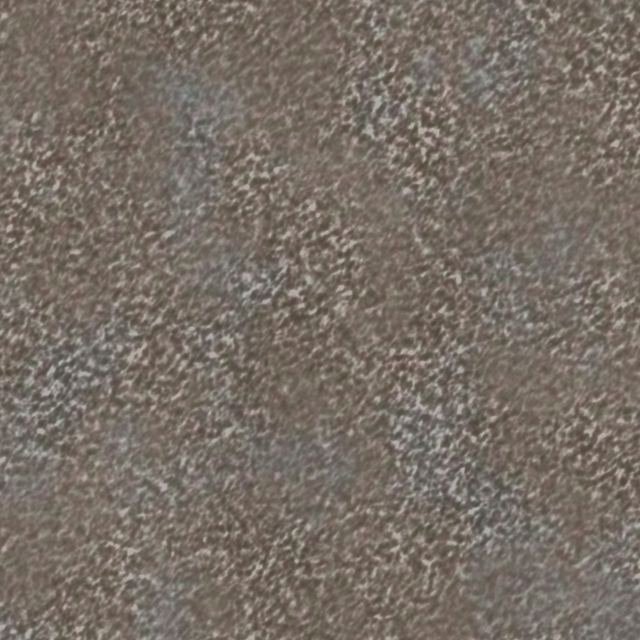
Reproduce this texture procedurally as a WebGL 1 fragment shader.

```glsl
precision highp float;
// Weathered gritty ground: soft, slanted grains in grey-brown with pale chips.
// Stretched gradient noise forms the grit; broad noise varies its contrast,
// brightness and cool dusty tint, and scattered ellipses add small stones.

uniform vec2 u_resolution;

const vec3 SHADOW_BROWN = vec3(0.33, 0.295, 0.255);
const vec3 EARTH = vec3(0.45, 0.41, 0.375);
const vec3 PALE_GRIT = vec3(0.64, 0.61, 0.58);
const vec3 COOL_DUST = vec3(-0.022, 0.004, 0.024);
const float TAU = 6.2831853;

vec2 hash2(vec2 p) {
  vec3 q = fract(p.xyx * vec3(0.1031, 0.1030, 0.0973));
  q += dot(q, q.yzx + 33.33);
  return fract((q.xx + q.yz) * q.zy);
}

vec2 rotate(vec2 p, float angle) {
  float c = cos(angle), s = sin(angle);
  return vec2(c * p.x + s * p.y, c * p.y - s * p.x);
}

float cornerSlope(vec2 cell, vec2 offset) {
  float angle = TAU * hash2(cell).x;
  return dot(vec2(cos(angle), sin(angle)), offset);
}

// Gradient noise, centred on zero
float noise(vec2 p) {
  vec2 i = floor(p), f = fract(p);
  vec2 u = f * f * f * (f * (f * 6.0 - 15.0) + 10.0);
  vec2 e = vec2(1.0, 0.0);
  float low = mix(cornerSlope(i, f), cornerSlope(i + e, f - e), u.x);
  float high = mix(cornerSlope(i + e.yx, f - e.yx),
                   cornerSlope(i + e.xx, f - e.xx), u.x);
  return mix(low, high, u.y);
}

float broadNoise(vec2 p) {
  float sum = 0.0, weight = 1.0;
  for (int i = 0; i < 4; i++) {
    sum += weight * noise(p);
    p = rotate(p, 0.9) * 2.1 + 17.3;
    weight *= 0.6;
  }
  return sum;
}

// Noise stretched along a direction; frequency is (along, across)
float grains(vec2 p, float angle, vec2 frequency, float seed) {
  return noise(rotate(p, angle) * frequency + seed);
}

// Soft ellipses of random size, direction and strength
float stones(vec2 p, float scale, float chance, float seed) {
  vec2 q = p * scale + seed;
  vec2 home = floor(q);
  float cover = 0.0;
  for (int y = -1; y <= 1; y++) {
    for (int x = -1; x <= 1; x++) {
      vec2 cell = home + vec2(float(x), float(y));
      vec2 place = hash2(cell), kind = hash2(cell + 71.7);
      vec2 d = rotate(q - cell - place, 0.6 + 1.6 * (kind.y - 0.5));
      float size = mix(0.16, 0.34, place.y);
      float r = length(d * vec2(0.75, 1.25)) / size;
      float shape = 1.0 - smoothstep(0.3, 1.25, r);
      cover = max(cover, shape * step(kind.x, chance) * mix(0.4, 1.0, kind.y));
    }
  }
  return cover;
}

vec3 groundColour(float tone) {
  vec3 dark = mix(SHADOW_BROWN, EARTH, clamp(tone + 1.0, -0.6, 1.0));
  return mix(dark, PALE_GRIT, clamp(tone, 0.0, 1.3));
}

void main() {
  vec2 p = gl_FragCoord.xy / min(u_resolution.x, u_resolution.y);

  // Broad patches
  float patches = broadNoise(p * 4.0 + 3.7);
  float roughness = clamp(1.0 + 1.1 * broadNoise(p * 5.0 + 41.2), 0.55, 1.45);
  float dust = smoothstep(-0.1, 0.6, broadNoise(p * 4.5 + 83.1) + 0.25 * (0.5 - p.y));

  // Grit in several sizes, leaning up to the right
  vec2 bent = p + 0.004 * vec2(noise(p * 22.0 + 5.0), noise(p * 22.0 + 60.0));
  float grit = grains(bent, 0.6, vec2(62.0, 98.0), 11.0)
             + 0.8 * grains(bent, 1.05, vec2(88.0, 132.0), 37.0)
             + 0.45 * grains(bent, 0.3, vec2(34.0, 48.0), 59.0)
             + 0.4 * grains(bent, 0.75, vec2(150.0, 190.0), 93.0);
  grit *= 3.4 * roughness;

  // Tone: -1 is shadow, 0 is plain earth, 1 is pale grit
  float tone = 0.02 + 0.46 * grit + 0.05 * grit * grit + 0.3 * patches;
  tone = mix(tone, 0.75 * tone, step(0.0, tone));
  tone += 0.6 * stones(p, 46.0, 0.22, 9.0) + 0.12 * dust;
  float slab = stones(p, 9.0, 0.05, 23.0);
  tone = mix(tone, 0.35 + 0.2 * grit, 0.6 * slab);

  // Cool dust and faint colour variation between grains
  vec3 colour = groundColour(tone);
  colour += COOL_DUST * (dust + slab - 0.25);
  colour += vec3(0.025, -0.012, 0.015) * noise(p * 38.0 + 131.0);
  gl_FragColor = vec4(clamp(colour, 0.0, 1.0), 1.0);
}
```
